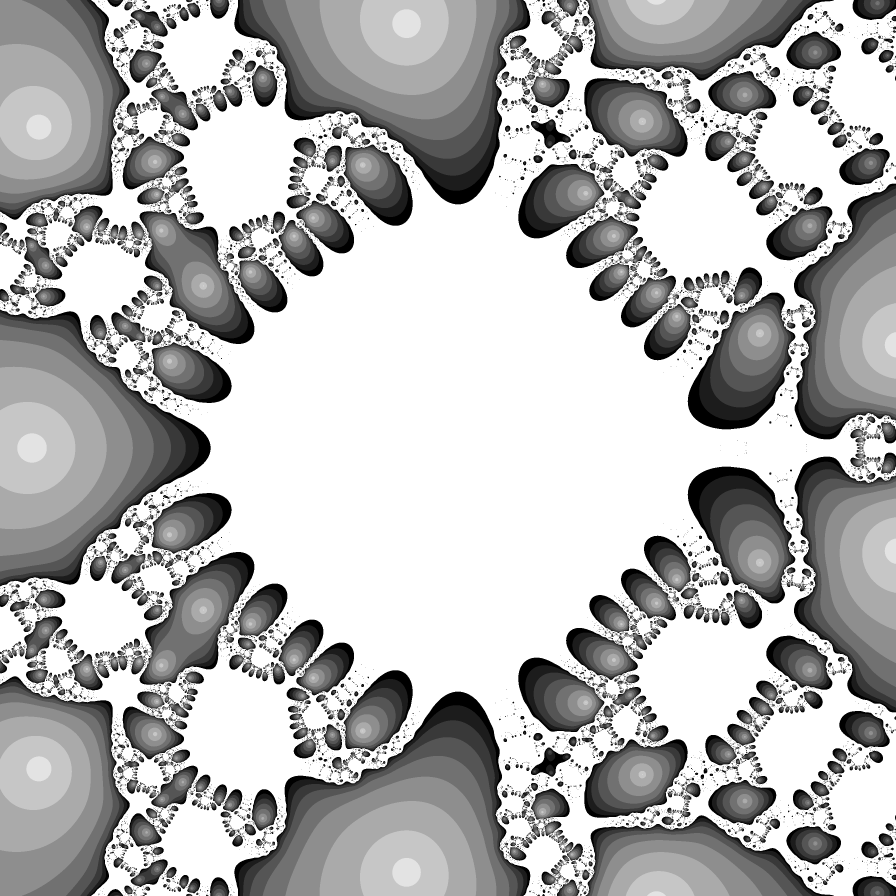
Give the GLSL for this background, as a WebGL 1 fragment shader.

```glsl
precision highp float;
// Newton fractal of z^9 - 1.08 z^4 + 1.03, drawn in nine flat greys.
// Each point is shaded by the steps it needs to settle on a root: pale
// discs at the roots, black rims, and white where it settles too slowly.

uniform vec2 u_resolution;

vec2 complexMul(vec2 a, vec2 b) {
  return vec2(a.x * b.x - a.y * b.y, a.x * b.y + a.y * b.x);
}

vec2 complexDiv(vec2 a, vec2 b) {
  return complexMul(a, vec2(b.x, -b.y)) / max(dot(b, b), 1e-20);
}

// Polynomial divided by its derivative
vec2 newtonStep(vec2 z) {
  vec2 z2 = complexMul(z, z);
  vec2 z3 = complexMul(z2, z);
  vec2 z4 = complexMul(z2, z2);
  vec2 z5 = complexMul(z4, z);
  vec2 value = complexMul(z4, z5 - vec2(1.08, 0.0)) + vec2(1.03, 0.0);
  vec2 slope = complexMul(z3, 9.0 * z5 - vec2(4.32, 0.0));
  return complexDiv(value, slope);
}

// Grey level from the number of steps; white when it exceeds nine
float basinShade(vec2 z) {
  for (int i = 0; i < 10; i++) {
    vec2 delta = newtonStep(z);
    if (dot(delta, delta) < 1e-5) {
      return 1.0 - max(float(i), 1.0) / 9.0;
    }
    z -= delta;
    // Far points cannot return within the step limit
    if (dot(z, z) > 16.0) return 1.0;
  }
  return 1.0;
}

void main() {
  // Average a 3 by 3 grid of samples to smooth the edges
  float shade = 0.0;
  for (int y = -1; y <= 1; y++) {
    for (int x = -1; x <= 1; x++) {
      vec2 samplePos = gl_FragCoord.xy + vec2(float(x), float(y)) / 3.0;
      vec2 centred = 2.0 * samplePos - u_resolution;
      shade += basinShade(0.96 * centred / min(u_resolution.x, u_resolution.y));
    }
  }
  gl_FragColor = vec4(vec3(shade / 9.0), 1.0);
}
```
